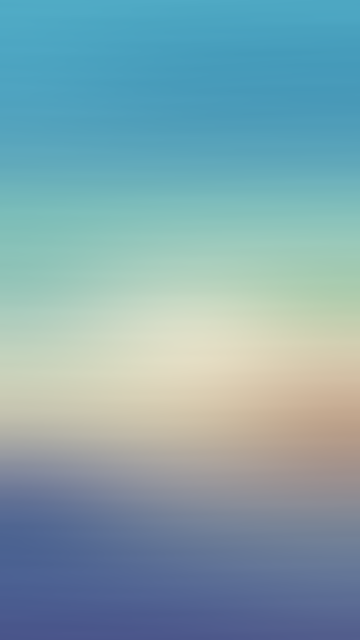
This background is drawn by a Shadertoy shader. Its source:

```glsl
// Soft blurred dusk: teal sky over a cream glow that sinks into violet-blue haze.

// Sky colours up the middle of the canvas, evenly spaced from bottom to top
const int STOPS = 13;
const vec3 SKY[STOPS] = vec3[STOPS](
    vec3(0.290, 0.333, 0.541), vec3(0.337, 0.408, 0.580),
    vec3(0.447, 0.506, 0.600), vec3(0.655, 0.651, 0.643),
    vec3(0.831, 0.796, 0.690), vec3(0.910, 0.878, 0.765),
    vec3(0.898, 0.890, 0.800), vec3(0.722, 0.831, 0.765),
    vec3(0.529, 0.757, 0.737), vec3(0.373, 0.655, 0.729),
    vec3(0.290, 0.604, 0.722), vec3(0.275, 0.612, 0.733),
    vec3(0.306, 0.659, 0.765));

// Colour shifts that gather at the two sides
const vec3 LEFT_TEAL   = vec3(-0.22, -0.09, -0.06);
const vec3 LEFT_BLUE   = vec3(-0.19, -0.15, -0.04);
const vec3 RIGHT_GREEN = vec3(-0.14, -0.06, -0.10);
const vec3 RIGHT_ROSE  = vec3(-0.10, -0.17, -0.15);
const vec3 RIGHT_LIFT  = vec3(0.04, 0.04, 0.01);
const vec3 TOP_LEFT    = vec3(0.03, 0.04, 0.03);
const vec3 CORE_GLOW   = vec3(0.025, 0.020, 0.025);

const float SIDE_WIDTH = 0.29;
const float STREAK_STRENGTH = 0.003;

vec3 skyStop(int i) {
    return SKY[clamp(i, 0, STOPS - 1)];
}

// Smooth Catmull-Rom blend through the sky colours
vec3 skyGradient(float height) {
    float x = clamp(height, 0.0, 1.0) * float(STOPS - 1);
    int i = int(floor(x));
    float t = fract(x);
    vec3 a = skyStop(i - 1), b = skyStop(i);
    vec3 c = skyStop(i + 1), d = skyStop(i + 2);
    return b + 0.5 * t * (c - a + t * (2.0 * a - 5.0 * b + 4.0 * c - d
         + t * (3.0 * (b - c) + d - a)));
}

// Gaussian spot: 1 at its centre, fading by the given widths
float glow(vec2 uv, vec2 centre, vec2 width) {
    vec2 q = (uv - centre) / width;
    return exp(-0.5 * dot(q, q));
}

// Faint, nearly level streaks from layered sines
float streaks(vec2 uv) {
    float sum = 0.0;
    float frequency = 75.0;
    for (int i = 0; i < 4; i++) {
        float drift = sin(uv.x * 5.0 + float(i) * 2.1);
        sum += sin(uv.y * frequency + drift * 1.6 + float(i));
        frequency *= 1.63;
    }
    return sum * 0.5;
}

void mainImage(out vec4 fragColor, in vec2 fragCoord) {
    vec2 uv = fragCoord / iResolution.xy;
    vec3 color = skyGradient(uv.y);

    // Left side: teal creeps down, blue haze climbs
    color += LEFT_TEAL * glow(uv, vec2(0.0, 0.52), vec2(SIDE_WIDTH, 0.085));
    color += LEFT_BLUE * glow(uv, vec2(0.0, 0.23), vec2(SIDE_WIDTH, 0.085));
    color += TOP_LEFT * glow(uv, vec2(0.0, 0.88), vec2(SIDE_WIDTH, 0.08));

    // Right side: pale green above, dusty rose below
    color += RIGHT_GREEN * glow(uv, vec2(1.0, 0.53), vec2(SIDE_WIDTH, 0.055));
    color += RIGHT_ROSE * glow(uv, vec2(1.0, 0.34), vec2(SIDE_WIDTH, 0.085));
    color += RIGHT_LIFT * glow(uv, vec2(1.0, 0.07), vec2(SIDE_WIDTH, 0.10));

    // Bright heart and fine texture
    color += CORE_GLOW * glow(uv, vec2(0.55, 0.46), vec2(0.15, 0.06));
    color += STREAK_STRENGTH * streaks(uv);

    fragColor = vec4(clamp(color, 0.0, 1.0), 1.0);
}
```
